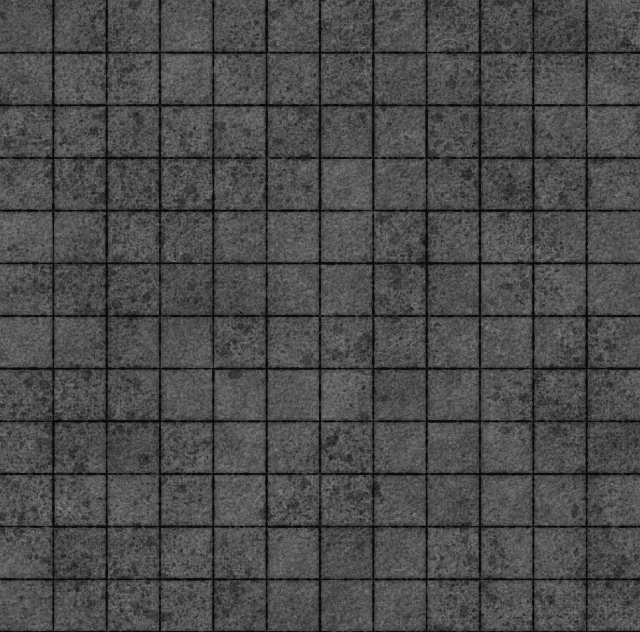
Reproduce this texture procedurally as a WebGL 1 fragment shader.

```glsl
precision highp float;
uniform vec2 u_resolution;

float hash(vec2 p) {
  vec3 q = fract(p.xyx * 0.1031);
  q += dot(q, q.yzx + 33.33);
  return fract((q.x + q.y) * q.z);
}

float noise(vec2 p) {
  vec2 i = floor(p), f = fract(p);
  f = f * f * (3.0 - 2.0 * f);
  return mix(mix(hash(i), hash(i + vec2(1, 0)), f.x),
             mix(hash(i + vec2(0, 1)), hash(i + vec2(1, 1)), f.x), f.y);
}

float fbm(vec2 p) {
  float sum = 0.0, amp = 0.5;
  for (int i = 0; i < 5; i++) {
    sum += amp * noise(p);
    p = mat2(1.6, 1.2, -1.2, 1.6) * p + 7.3;
    amp *= 0.5;
  }
  return sum / 0.97;
}

// Clustered round pits, one candidate per cell
float pits(vec2 p, float scale, float amount, float pixel) {
  vec2 q = p * scale + 0.4 * vec2(noise(p * 15.0), noise(p * 15.0 + 40.0));
  float soft = max(0.07, 0.8 * scale * pixel), cover = 0.0;
  for (int j = -1; j <= 1; j++) {
    for (int i = -1; i <= 1; i++) {
      vec2 cell = floor(q) + vec2(i, j);
      vec2 centre = cell + 0.2 + 0.6 * vec2(hash(cell + 71.0), hash(cell + 137.0));
      float cluster = smoothstep(0.25, 0.8, noise(centre / scale * 0.9 + 21.0));
      float present = step(hash(cell + scale * 19.0), amount * cluster);
      float size = hash(cell + 213.0);
      float d = length(q - centre) - 0.12 - 0.3 * size * size;
      cover = max(cover, present * (1.0 - smoothstep(-soft, soft, d)));
    }
  }
  return cover;
}

// Pale broken rings scraped into the surface
float swirls(vec2 p) {
  float wobble = 6.0 * noise(p * 2.5), marks = 0.0;
  for (int i = 0; i < 8; i++) {
    float k = float(i);
    vec2 centre = 12.0 * vec2(hash(vec2(k, 2.0)), hash(vec2(k, 8.0)));
    float r = length((p - centre) * vec2(1.0, 1.2));
    marks += smoothstep(0.5, 1.0, sin(r * 44.0 + wobble)) * (1.0 - smoothstep(0.25, 0.7, r));
  }
  return marks * smoothstep(0.35, 0.75, noise(p * 5.0));
}

void main() {
  vec2 p = gl_FragCoord.xy / u_resolution * 12.0;
  float pixel = 12.0 / min(u_resolution.x, u_resolution.y);
  vec2 tile = floor(p);

  // Cloudy stone with a slight tone per tile
  float tone = 0.334 + 0.022 * (hash(tile + 5.0) - 0.5);
  tone -= 0.03 * pow(hash(tile + 31.0), 9.0);
  tone += 0.10 * (fbm(p * 0.8) - 0.5) + 0.11 * (fbm(p * 4.0 + 50.0) - 0.5);

  // Embossed grain, from coarse ripples to sand
  vec2 g = p * vec2(15.0, 20.0);
  tone += 0.06 * (noise(g) - noise(g + vec2(0.5, -0.6)));
  tone += 0.09 * (noise(p * 27.0 + 9.0) - 0.5);
  tone += 0.13 * (noise(p * 43.0 + 19.0) - 0.5);

  // Pits in three sizes
  tone *= 1.0 - 0.27 * pits(p, 3.7, 0.55, pixel);
  tone *= 1.0 - 0.29 * pits(p, 8.0, 0.6, pixel);
  tone *= 1.0 - 0.34 * pits(p, 16.0, 0.65, pixel);

  // Scuffs and fine scratches
  float ridge = 1.0 - abs(2.0 * fbm(p * 2.2 + 80.0) - 1.0);
  float worn = smoothstep(0.5, 0.8, noise(p * 0.9 + 60.0));
  tone += 0.11 * smoothstep(0.93, 1.0, ridge) * worn * noise(p * 17.0);
  tone += 0.09 * swirls(p);

  // Grout with ragged edges; left, right and top borders stay open
  vec2 seam = floor(p + 0.5);
  vec2 d = abs(p - seam);
  vec2 inner = vec2(step(0.5, seam.x) * step(seam.x, 11.5), step(seam.y, 11.5));
  vec2 along = vec2(hash(vec2(seam.x, tile.y) + 90.0), hash(vec2(tile.x, seam.y) + 170.0));
  vec2 halfWidth = 0.013 + 0.009 * along + 0.022 * (noise(p * 19.0 + 33.0) - 0.5);
  float soft = max(0.013, 0.6 * pixel);
  vec2 grout = inner * (1.0 - smoothstep(halfWidth - soft, halfWidth + soft, d));
  vec2 grime = inner * (1.0 - smoothstep(0.0, 0.1, d));
  tone *= 1.0 - 0.24 * max(grime.x, grime.y) * (0.4 + noise(p * 9.0));
  tone = mix(tone, 0.045, max(grout.x, grout.y));

  gl_FragColor = vec4(vec3(clamp(tone, 0.0, 1.0)), 1.0);
}
```
